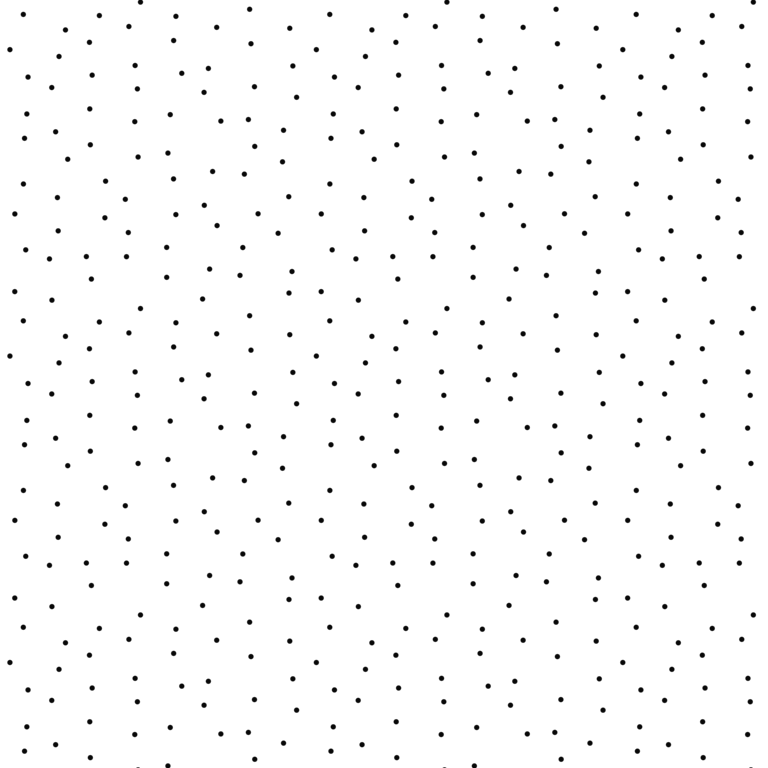
Give the GLSL for this pattern, as a three.js fragment shader.

```glsl
// Small black dots scattered evenly but irregularly on white.
// A column-staggered grid is jittered by a hash; cell numbers wrap,
// so the same scatter repeats as a square tile.
varying vec2 vUv;

const vec2 CELLS = vec2(8.0, 9.0); // cells per tile, even number of columns

vec2 hash22(vec2 p) {
  vec3 q = fract(vec3(p.xyx) * vec3(0.1031, 0.1030, 0.0973));
  q += dot(q, q.yzx + 33.33);
  return fract((q.xx + q.yz) * q.zy);
}

// Dot centre in grid units: staggered by column, then jittered
vec2 dotCentre(vec2 cell) {
  vec2 jitter = (hash22(mod(cell, CELLS) + 17.0) - 0.5) * 0.54;
  float stagger = 0.5 * mod(cell.x, 2.0) - 0.25;
  return cell + 0.5 + vec2(0.0, stagger) + jitter;
}

void main() {
  vec2 cellSize = 0.399 / CELLS;
  vec2 grid = vUv / cellSize;
  vec2 home = floor(grid);

  // Distance to the nearest dot centre, in canvas units
  float nearest = 1.0;
  for (int y = -1; y <= 1; y++) {
    for (int x = -1; x <= 1; x++) {
      vec2 centre = dotCentre(home + vec2(float(x), float(y)));
      nearest = min(nearest, length((grid - centre) * cellSize));
    }
  }

  // Soft-edged ink on paper
  float paper = smoothstep(0.0022, 0.0045, nearest);
  gl_FragColor = vec4(vec3(mix(0.03, 1.0, paper)), 1.0);
}
```
